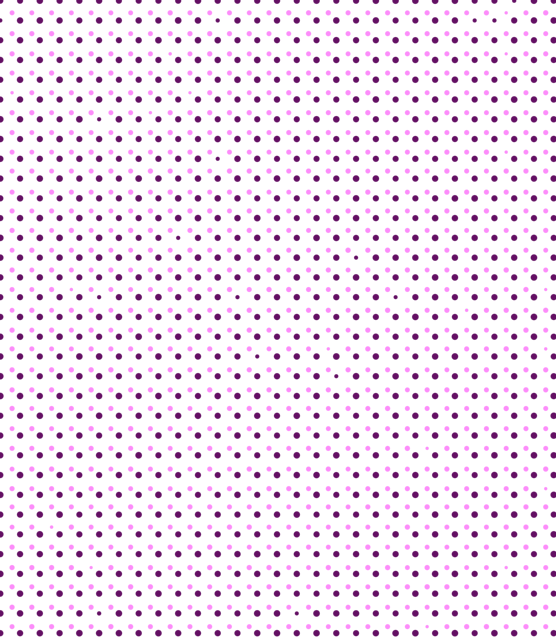
A Shadertoy shader for this pattern:

```glsl
float hash(vec2 p) {
    vec3 q = fract(vec3(p.xyx) * 0.1031);
    q += dot(q, q.yzx + 33.33);
    return fract((q.x + q.y) * q.z);
}

// Coverage of a lattice of dots, one per unit cell, centred on offset
float dotLattice(vec2 p, vec2 offset, float radius, float rowJitter, float seed, float pixel) {
    vec2 local = p - offset;
    vec2 cell = floor(local + 0.5);
    vec2 toCentre = local - cell;

    // Whole rows drift slightly up or down
    toCentre.y -= rowJitter * (hash(vec2(cell.y + 40.0, seed)) - 0.5);

    // Slight size variation, with a few worn dots
    vec2 key = cell + 50.0 + seed;
    float size = radius * mix(0.95, 1.04, hash(key));
    size *= 1.0 - 0.35 * step(0.985, hash(key.yx + 71.0));

    return 1.0 - smoothstep(-0.8 * pixel, 0.8 * pixel, length(toCentre) - size);
}

void mainImage(out vec4 fragColor, in vec2 fragCoord) {
    // Cell units measured from the top left, 28 columns across
    float pixel = 32.38 / iResolution.y;
    vec2 p = vec2(fragCoord.x, iResolution.y - fragCoord.y) * pixel;

    float pinkDots = dotLattice(p, vec2(0.61, 0.69), 0.127, 0.09, 7.0, pixel);
    float purpleDots = dotLattice(p, vec2(0.015, 0.035), 0.16, 0.0, 23.0, pixel);

    vec3 colour = mix(vec3(1.0), vec3(0.99, 0.55, 0.98), pinkDots);
    colour = mix(colour, vec3(0.39, 0.06, 0.39), purpleDots);
    fragColor = vec4(colour, 1.0);
}
```
